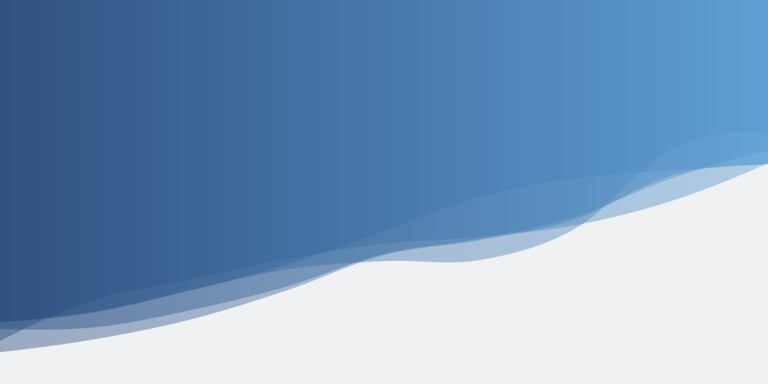
This background is drawn by a Shadertoy shader. Its source:

```glsl
// Overlapping translucent blue waves hanging over a pale paper ground.

const vec3 PAPER = vec3(0.941, 0.946, 0.953);
const vec3 DEEP_BLUE = vec3(0.138, 0.275, 0.475);
const vec3 SKY_BLUE = vec3(0.333, 0.600, 0.825);
const float LAYER_ALPHA = 0.42;
const int SPANS = 8;
const int KNOTS = SPANS + 3; // one extra knot beyond each side

// Catmull-Rom curve through evenly spaced knots, for x from 0 to 1
float waveDepth(float x, float knots[KNOTS]) {
    float s = clamp(x, 0.0, 1.0) * float(SPANS);
    int k = min(int(s), SPANS - 1);
    float t = s - float(k);
    float a = knots[k];
    float b = knots[k + 1];
    float c = knots[k + 2];
    float d = knots[k + 3];
    float linear = c - a;
    float square = 2.0 * a - 5.0 * b + 4.0 * c - d;
    float cube = 3.0 * (b - c) + d - a;
    return b + 0.5 * t * (linear + t * (square + t * cube));
}

// Lays one translucent sheet over the colour, from the top down to the wave
vec3 addSheet(vec3 base, vec3 tint, vec2 p, float knots[KNOTS], float blur) {
    float gap = waveDepth(p.x, knots) - p.y;
    float cover = smoothstep(-blur, blur, gap);
    return mix(base, tint, LAYER_ALPHA * cover);
}

void mainImage(out vec4 fragColor, in vec2 fragCoord) {
    // x runs left to right, y is the depth below the top edge
    vec2 p = fragCoord / iResolution.xy;
    p.y = 1.0 - p.y;
    float blur = 0.8 / iResolution.y;

    // Wave depths from left to right
    float broad[KNOTS] = float[KNOTS](
        0.940, 0.917, 0.883, 0.831, 0.755, 0.664, 0.625, 0.570, 0.456, 0.427, 0.422);
    float arched[KNOTS] = float[KNOTS](
        1.042, 0.888, 0.781, 0.727, 0.674, 0.635, 0.617, 0.586, 0.523, 0.425, 0.299);
    float gentle[KNOTS] = float[KNOTS](
        0.839, 0.857, 0.852, 0.807, 0.745, 0.661, 0.622, 0.563, 0.464, 0.393, 0.365);
    float shallow[KNOTS] = float[KNOTS](
        0.844, 0.839, 0.810, 0.755, 0.688, 0.602, 0.513, 0.464, 0.443, 0.427, 0.411);
    float crested[KNOTS] = float[KNOTS](
        0.849, 0.839, 0.813, 0.755, 0.701, 0.680, 0.677, 0.594, 0.388, 0.352, 0.482);

    // Stack the sheets, all tinted by the same horizontal gradient
    vec3 tint = mix(DEEP_BLUE, SKY_BLUE, p.x);
    vec3 color = PAPER;
    color = addSheet(color, tint, p, broad, blur);
    color = addSheet(color, tint, p, arched, blur);
    color = addSheet(color, tint, p, gentle, blur);
    color = addSheet(color, tint, p, shallow, blur);
    color = addSheet(color, tint, p, crested, blur);

    fragColor = vec4(color, 1.0);
}
```
